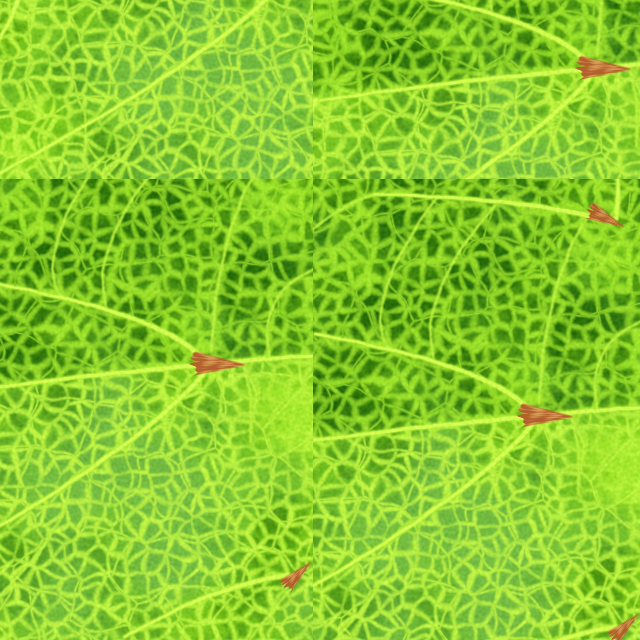
Give the GLSL for this texture, as a Shadertoy shader.

```glsl
// A close view of a veined green leaf, shown in four panels that shift the same leaf.
// Thick veins are distances to quadratic curves; the fine mesh is two layers of
// warped cell borders; brown tufts sit where the thick veins meet.

const vec2 SEAM = vec2(.489, .721);  // where the panels join
const vec2 JOINT[4] = vec2[4](       // main vein joint in each panel
    vec2(.341, .431), vec2(.853, .35), vec2(.484, 1.062), vec2(.944, .893));
const vec3 DEEP = vec3(.15, .42, .03), DARK = vec3(.31, .59, .06), MID = vec3(.47, .77, .1);
const vec3 LIGHT = vec3(.64, .91, .17), HAZE = vec3(.45, .73, .29), VEIN = vec3(.83, .99, .32);
const vec3 BROWN = vec3(.7, .35, .17), TAN = vec3(.86, .62, .36);
const float FINE_CELLS = 37., COARSE_CELLS = 14.;
const float THICK = .0051, THIN = .0022;  // half widths of the veins

// Start, control and end of each curve, measured from the joint
const mat3x2 MAIN[8] = mat3x2[8](
    mat3x2(0, 0, -.2, -.014, -.456, -.052),
    mat3x2(0, 0, .08, .012, .2, .013),
    mat3x2(-.02, .01, -.11, .085, -.36, .128),
    mat3x2(-.02, -.012, -.13, -.145, -.49, -.335),
    mat3x2(.085, .309, -.04, .34, -.267, .347),
    mat3x2(.108, -.329, -.02, -.35, -.146, -.427),
    mat3x2(-.45, -.05, -.465, -.09, -.49, -.135),
    mat3x2(.11, .31, .113, .34, .112, .38));
const mat3x2 SIDE[8] = mat3x2[8](
    mat3x2(-.23, -.184, -.235, -.26, -.35, -.37),
    mat3x2(-.01, .02, -.005, .2, .07, .32),
    mat3x2(-.176, .085, -.2, .2, -.078, .33),
    mat3x2(-.247, .105, -.29, .18, -.169, .344),
    mat3x2(.15, .148, .06, .11, .08, .01),
    mat3x2(.04, 0, .055, -.05, .05, -.12),
    mat3x2(.115, -.349, .08, -.39, .05, -.43),
    mat3x2(-.267, .347, -.31, .335, -.365, .292));

vec2 hash2(vec2 p) {
    return fract(sin(vec2(dot(p, vec2(127.1, 311.7)), dot(p, vec2(269.5, 183.3)))) * 43758.5);
}

float corner(vec2 i, vec2 f, vec2 e) { return dot(hash2(i + e) * 2. - 1., f - e); }

float gradNoise(vec2 p) {
    vec2 i = floor(p), f = p - i, u = f * f * (3. - 2. * f), e = vec2(1, 0);
    return mix(mix(corner(i, f, e.yy), corner(i, f, e.xy), u.x),
               mix(corner(i, f, e.yx), corner(i, f, e.xx), u.x), u.y);
}

// Distance to the nearest border between scattered cells
float cellBorder(vec2 p) {
    vec2 i = floor(p), f = p - i, nearest = vec2(9);
    for (int k = 0; k < 9; k++) {
        vec2 g = vec2(k % 3 - 1, k / 3 - 1), r = g + .05 + .9 * hash2(i + g) - f;
        if (dot(r, r) < dot(nearest, nearest)) nearest = r;
    }
    float d = 9.;
    for (int k = 0; k < 25; k++) {
        vec2 g = vec2(k % 5 - 2, k / 5 - 2), r = g + .05 + .9 * hash2(i + g) - f, s = r - nearest;
        if (dot(s, s) > 1e-4) d = min(d, dot(.5 * (r + nearest), normalize(s)));
    }
    return d;
}

// Distance to a quadratic curve in x, position along it in y
vec2 curve(vec2 p, mat3x2 c) {
    vec2 best = vec2(9, 0), from = c[0];
    for (int k = 1; k <= 8; k++) {
        float t = float(k) / 8.;
        vec2 to = mix(mix(c[0], c[1], t), mix(c[1], c[2], t), t), s = to - from;
        float d = length(p - from - s * clamp(dot(p - from, s) / dot(s, s), 0., 1.));
        if (d < best.x) best = vec2(d, t);
        from = to;
    }
    return best;
}

// Coverage of a line of half width w
float stroke(float d, float w, float px) {
    return 1. - smoothstep(w - .001 - px, w + .001 + px, d);
}

// Frayed brown fan that narrows along the given angle
void addTuft(inout vec3 col, vec2 p, float angle, float size, float px) {
    float c = cos(angle), s = sin(angle);
    p = mat2(c, -s, s, c) * p / size;
    float u = clamp(.5 - .5 * p.x, 0., 1.), fan = p.y / (u + .25);
    float fray = gradNoise(vec2(fan * 9., p.x * 1.5));
    float d = max(abs(p.y) - .46 * u - .1 * fray * u, max(.5 * fray - .85 - p.x, p.x - .9));
    float streak = gradNoise(vec2(fan * 12., p.x * 2.) + 7.);
    col = mix(col, mix(BROWN, TAN, smoothstep(-.2, .4, streak)), .95 * stroke(d * size, 0., px));
}

void mainImage(out vec4 fragColor, in vec2 fragCoord) {
    vec2 uv = fragCoord / iResolution.xy;
    float px = 1. / iResolution.y;
    ivec2 panel = ivec2(step(SEAM, uv));
    vec2 q = uv - JOINT[panel.x + 2 * panel.y];

    // Mesh of small veins, softer in the upper part
    float above = smoothstep(-.01, .02, q.y - .1 * q.x), mottle = gradNoise(q * 30.);
    float pale = exp(-130. * pow(distance(q, vec2(.11, -.08)), 2.));
    vec2 w = q + .016 * vec2(gradNoise(q * 24.), gradNoise(q * 24. + 40.));
    float fine = cellBorder(w * FINE_CELLS) / FINE_CELLS;
    float coarse = cellBorder(w * COARSE_CELLS + 5.) / COARSE_CELLS;
    float net = 1. - smoothstep(.0005, mix(.0045, .007, above) * (1. + mottle) + px, fine);
    net *= (.85 + .8 * mottle) * (1. - .5 * pale);
    net = clamp(max(net, .9 * stroke(coarse, .002, px)), 0., 1.);

    // Broad light: dark above the main vein, bright below; cells darken inward
    float tone = mix(.64, .22, above) + .35 * pale + .22 * mottle
               + .4 * exp(-90. * pow(distance(q, vec2(.13, .25)), 2.))
               + .5 * gradNoise(q * 8. + 3.) + .4 * gradNoise(q * 15.) + .3 * gradNoise(q * 80.)
               - .3 * smoothstep(.001, .009, fine) * (1. - pale);
    vec3 col = mix(DEEP, DARK, smoothstep(-.3, .15, tone));
    col = mix(col, MID, smoothstep(.1, .45, tone));
    col = mix(col, LIGHT, smoothstep(.45, .95, tone));
    float haze = exp(-25. * pow(distance(q, vec2(-.14, -.24)), 2.)) + gradNoise(q * 9. + 11.);
    col = mix(col, HAZE, clamp(haze, 0., .8) * (1. - pale) * (1. - .6 * above));
    col = mix(col, mix(LIGHT, VEIN, .6 - .5 * above), net * mix(.95, .8, above));

    // Curved veins, slightly uneven; the thick ones glow and taper
    vec2 v = mix(q, w, .2);
    for (int k = 0; k < 8; k++)
        col = mix(col, mix(LIGHT, VEIN, .5), .9 * stroke(curve(v, SIDE[k]).x, THIN, px));
    for (int k = 0; k < 8; k++) {
        vec2 m = curve(v, MAIN[k]);
        float width = THICK * mix(1., .6, m.y);
        col = mix(col, LIGHT, .4 * exp(-130. * m.x));
        col = mix(col, mix(VEIN, LIGHT, .7 * smoothstep(.3, 1., m.x / width)), stroke(m.x, width, px));
    }

    // Fine grain, then tufts at the joints
    col += .09 * gradNoise(q * 190.);
    addTuft(col, q, -.03, .045, px);
    addTuft(col, q - vec2(.094, .309), -.45, .033, px);
    addTuft(col, q - vec2(.124, -.329), .75, .03, px);
    fragColor = vec4(clamp(col, 0., 1.), 1.);
}
```
